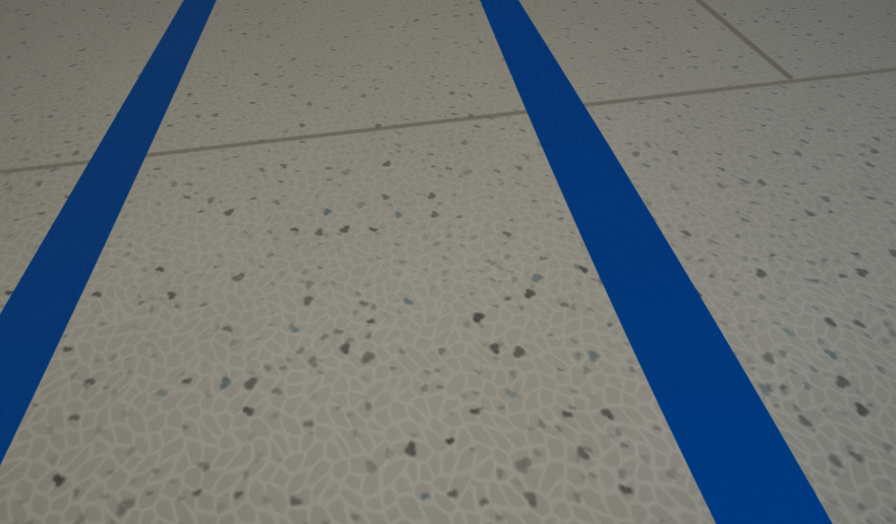
Reproduce this texture procedurally as a Shadertoy shader.

```glsl
// A speckled stone floor seen at a low angle, crossed by two strips of blue tape.
// Flecks and the leathery relief are cellular noise laid out in perspective floor
// coordinates; tape and tile joints are soft distance masks in canvas units.

const vec2 VANISHING_POINT = vec2(0.667, 1.53);
const float FLOOR_TILT = 1.25;

vec2 hash2(vec2 cell) {
    vec3 q = fract(cell.xyx * vec3(0.1031, 0.1030, 0.0973));
    q += dot(q, q.yzx + 33.33);
    return fract((q.xx + q.yz) * q.zy);
}

// Canvas point to floor plane: rays converge at the vanishing point
vec2 floorCoord(vec2 p) {
    float drop = VANISHING_POINT.y - p.y;
    return vec2(p.x - VANISHING_POINT.x, FLOOR_TILT) / drop;
}

// Gap between the two nearest cell centres, small along cell borders
float cellBorder(vec2 q) {
    vec2 base = floor(q);
    float nearest = 9.0, second = 9.0;
    for (int j = -1; j <= 1; j++)
    for (int i = -1; i <= 1; i++) {
        vec2 cell = base + vec2(i, j);
        float d = length(cell + 0.15 + 0.7 * hash2(cell) - q);
        second = min(second, max(nearest, d));
        nearest = min(nearest, d);
    }
    return second - nearest;
}

// Scattered irregular flecks: x = coverage, y = tint choice
vec2 flecks(vec2 q, float chance, float size, float blur) {
    vec2 base = floor(q);
    vec2 result = vec2(0.0);
    for (int j = -1; j <= 1; j++)
    for (int i = -1; i <= 1; i++) {
        vec2 cell = base + vec2(i, j);
        vec2 place = hash2(cell + 17.0);
        vec2 kind = hash2(cell + 71.0);
        vec2 d = q - cell - 0.15 - 0.7 * place;
        float angle = atan(d.y, d.x);
        float lumps = 1.0 + 0.25 * sin(2.0 * angle + 6.3 * kind.y)
                          + 0.15 * sin(3.0 * angle + 9.0 * place.x);
        float radius = size * mix(0.45, 1.1, kind.y) * lumps;
        float cover = 1.0 - smoothstep(radius - blur, radius + blur, length(d * vec2(0.85, 1.1)));
        cover *= step(kind.x, chance) * mix(0.35, 1.0, place.y);
        if (cover > result.x) result = vec2(cover, place.x);
    }
    return result;
}

float segmentDistance(vec2 p, vec2 a, vec2 b) {
    vec2 ab = b - a;
    return length(p - a - ab * clamp(dot(p - a, ab) / dot(ab, ab), 0.0, 1.0));
}

// Tape side as x at height y, with a slight lens bow
float tapeSide(float y, float bottom, float top, float bow) {
    return mix(bottom, top, y) + 4.0 * bow * y * (1.0 - y);
}

float between(float x, float left, float right, float soft) {
    return smoothstep(-soft, soft, x - left) * smoothstep(-soft, soft, right - x);
}

float joint(float d, float halfWidth, float soft) {
    return 1.0 - smoothstep(halfWidth - soft, halfWidth + soft, d);
}

// Gentle uneven mottling from layered sines
float mottle(vec2 p) {
    return sin(p.x * 9.0 + 2.0 * sin(p.y * 7.0)) * 0.5
         + sin(p.y * 17.0 + 1.7 * sin(p.x * 13.0)) * 0.3
         + sin(p.x * 31.0 - p.y * 23.0) * 0.2;
}

void mainImage(out vec4 fragColor, in vec2 fragCoord) {
    vec2 p = fragCoord / iResolution.y;
    float soft = max(0.0025, 0.8 / iResolution.y);
    float nearness = 1.0 - p.y;
    vec2 ground = floorCoord(p);

    // Stone with light falling off toward the corners
    vec2 offCentre = (p - vec2(0.87, 0.33)) * vec2(0.7, 1.1);
    float light = 0.558 - 0.165 * dot(offCentre, offCentre) + 0.006 * mottle(p);
    vec3 color = light * mix(vec3(1.0, 0.975, 0.895), vec3(0.98, 0.98, 0.94),
                             smoothstep(0.9, 1.7, p.x));

    // Pale raised veins and fine grain
    vec2 warped = ground * 42.0 + 0.35 * sin(ground.yx * 61.0);
    float vein = 1.0 - smoothstep(0.0, 0.4, cellBorder(warped));
    color += (vein - 0.35) * mix(0.012, 0.045, nearness);
    float grain = hash2(floor(p * 300.0)).x - 0.5;
    color += 0.012 * grain;

    // Dark, bluish and teal flecks in two sizes
    vec2 large = flecks(ground * 21.0 + 3.7, 0.40, 0.17, 0.075);
    vec2 small = flecks(ground * 37.0 + 11.3, 0.42, 0.19, 0.12);
    vec3 fleckTint = mix(vec3(0.20, 0.20, 0.19), vec3(0.19, 0.29, 0.32), step(0.78, large.y));
    float strength = mix(0.42, 0.85, smoothstep(0.1, 0.8, nearness));
    color = mix(color, fleckTint, large.x * strength);
    color = mix(color, vec3(0.28, 0.28, 0.27), small.x * strength * 0.55);

    // Tile joints
    float crossJoint = joint(segmentDistance(p, vec2(-0.1, 0.660), vec2(1.8, 0.878)), 0.0036, soft);
    float farJoint = joint(segmentDistance(p, vec2(1.315, 1.015), vec2(1.509, 0.851)), 0.0045, soft);
    color = mix(color, vec3(0.33, 0.32, 0.28), max(crossJoint * 0.6, farJoint * 0.75));

    // Blue tape strips
    float leftTape = between(p.x, tapeSide(p.y, -0.234, 0.351, 0.0),
                             tapeSide(p.y, -0.054, 0.413, 0.005), soft);
    float rightTape = between(p.x, tapeSide(p.y, 1.367, 0.916, -0.010),
                              tapeSide(p.y, 1.589, 0.989, 0.008), soft);
    vec3 leftBlue = mix(vec3(0.02, 0.21, 0.45), vec3(0.06, 0.20, 0.39), p.y);
    vec3 rightBlue = mix(vec3(0.0, 0.225, 0.50), vec3(0.03, 0.20, 0.43), p.y);
    color = mix(color, leftBlue + 0.015 * grain, leftTape);
    color = mix(color, rightBlue + 0.015 * grain, rightTape);

    fragColor = vec4(color, 1.0);
}
```
